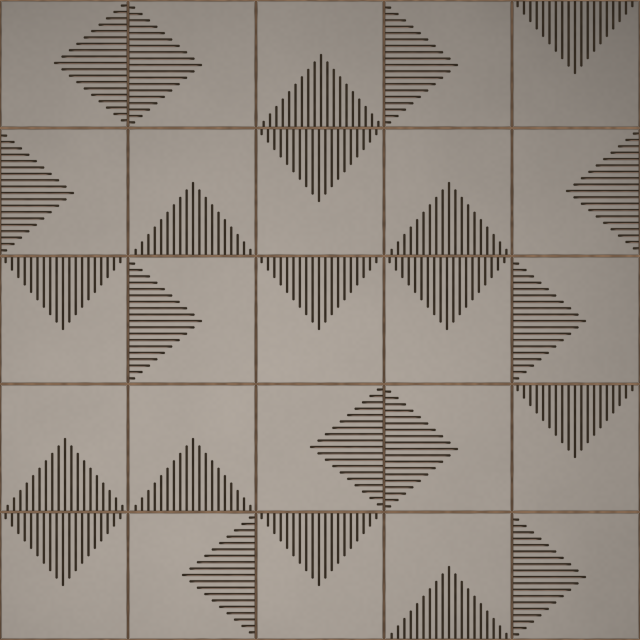
This pattern is drawn by a Shadertoy shader. Its source:

```glsl
// Grey wall tiles, each with a triangle of graded grooves turned one of four ways.
#define TILES 5.0
#define SIDE_LINES 9.0
#define LINE_STEP 0.0498
#define LINE_RADIUS 0.0085
#define TIP_LENGTH 0.578
#define LENGTH_DROP 0.058
#define FAN_SHIFT 0.008
#define SEAM_HALF 0.0105
#define GLAZE vec3(0.68, 0.645, 0.608)
#define GROOVE_DARK vec3(0.21, 0.175, 0.135)
#define GROOVE_LIT vec3(0.47, 0.39, 0.34)
#define SEAM_COLOR vec3(0.43, 0.34, 0.265)

// Pointing direction per tile, top row first: 0 up, 1 right, 2 down, 3 left
const int FACING[25] = int[25](
    3, 1, 0, 1, 2,
    1, 0, 2, 0, 3,
    2, 1, 2, 2, 1,
    0, 0, 3, 1, 2,
    2, 3, 2, 0, 1);

float hash(vec2 p) {
    return fract(sin(dot(p, vec2(127.1, 311.7))) * 43758.5453);
}

float noise(vec2 p) {
    vec2 i = floor(p), f = fract(p);
    f = f * f * (3.0 - 2.0 * f);
    return mix(mix(hash(i), hash(i + vec2(1, 0)), f.x),
               mix(hash(i + vec2(0, 1)), hash(i + vec2(1, 1)), f.x), f.y);
}

// Coverage of a shape with signed distance d, softened over one pixel
float cover(float d, float px) {
    return 1.0 - smoothstep(-0.6 * px, 0.6 * px, d);
}

// Signed distance to the fan; also gives the offset across the nearest
// groove and the distance left to its tip
float fanDistance(vec2 p, out float across, out float toTip) {
    float k = clamp(round(p.x / LINE_STEP), -SIDE_LINES, SIDE_LINES);
    across = p.x - k * LINE_STEP;
    toTip = TIP_LENGTH - LENGTH_DROP * abs(k) - p.y;
    return length(vec2(across, max(LINE_RADIUS - toTip, 0.0))) - LINE_RADIUS;
}

void mainImage(out vec4 fragColor, in vec2 fragCoord) {
    vec2 uv = fragCoord / iResolution.y;
    float px = TILES / iResolution.y;
    vec2 cell = floor(uv * TILES);
    vec2 q = fract(uv * TILES) - 0.5;

    // Glaze under soft light, with faint mottling and tile variation
    vec2 fromLight = uv - vec2(0.36, 0.34);
    float light = 1.0 - 0.38 * dot(fromLight, fromLight);
    light += 0.018 * (hash(cell + 3.7) - 0.5);
    light += 0.022 * (noise(uv * 14.0) - 0.5) + 0.016 * (noise(uv * 170.0) - 0.5);
    vec3 color = GLAZE * light;

    // Turn the tile so its fan points up local y
    ivec2 id = ivec2(mod(cell, TILES));
    float angle = float(FACING[(4 - id.y) * 5 + id.x]) * 1.5707963;
    vec2 axis = vec2(sin(angle), cos(angle));
    vec2 p = vec2(dot(q, vec2(axis.y, -axis.x)) - FAN_SHIFT, dot(q, axis) + 0.5);

    // Grooves: the lower wall of horizontal ones catches light, tips stay dark
    float across, toTip;
    float fan = fanDistance(p, across, toTip);
    float below = across * axis.x / LINE_RADIUS;
    float lit = smoothstep(-0.3, 0.7, below) * abs(axis.x);
    lit *= smoothstep(0.015, 0.05, toTip);
    vec3 groove = mix(GROOVE_DARK, GROOVE_LIT, lit) * (0.8 + 0.2 * light);
    groove *= 0.92 + 0.16 * noise(uv * 90.0);
    color *= 1.0 - 0.10 * (1.0 - smoothstep(0.0, 0.010, fan));
    color = mix(color, groove, cover(fan, px));

    // Seams: lighter across, darker down, with shadowed edges
    vec2 edge = 0.5 - abs(q);
    float wobble = 0.002 * (noise(uv * 60.0) - 0.5);
    float seam = min(edge.x, edge.y) - SEAM_HALF + wobble;
    float horizontal = step(edge.y, edge.x);
    vec3 grout = SEAM_COLOR * mix(0.88, 1.14, horizontal);
    grout *= 0.90 + 0.20 * noise(uv * 120.0);
    grout *= 1.0 - 0.28 * smoothstep(-0.006, 0.0, seam);
    color *= 1.0 - 0.08 * (1.0 - smoothstep(0.0, 0.012, seam));
    color = mix(color, grout, cover(seam, px));

    fragColor = vec4(color, 1.0);
}
```
